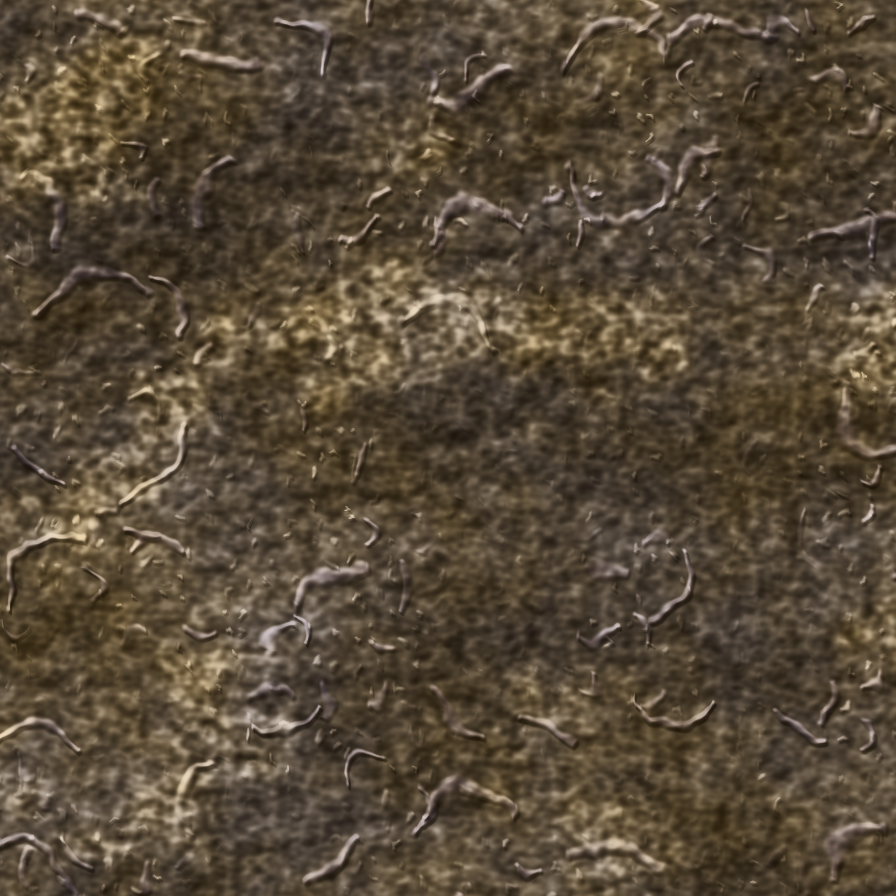
Give the GLSL for this texture, as a Shadertoy shader.

```glsl
// Weathered brown rock crowded with worm-like ridges, chips and pale grit.
// Curved capsules on jittered grids and gradient noise form a height field;
// its slope toward the light, broad stains and fine grain set the tone.

#define BASE_TONE 0.255
#define RELIEF 0.42
#define GRAIN 0.85
#define STAIN 0.75
#define RIDGE_GAIN 0.34
#define GRIT_GAIN 0.55
#define PATCH_GAIN 0.38
#define LIGHT_STEP 0.0045
#define LIGHT_DIR vec2(-0.45, 0.89)
#define ROCK_TINT vec3(0.048, 0.0, -0.064)
#define OCHRE_SHIFT vec3(0.055, 0.022, -0.075)
#define MAUVE_SHIFT vec3(-0.008, -0.012, 0.034)

vec2 hash2(vec2 p) {
    vec3 q = fract(vec3(p.xyx) * vec3(0.1031, 0.1030, 0.0973));
    q += dot(q, q.yzx + 33.33);
    return fract((q.xx + q.yz) * q.zy);
}

float gradientAt(vec2 cell, vec2 offset) {
    float a = 6.2832 * hash2(cell).x;
    return dot(vec2(cos(a), sin(a)), offset);
}

float noise(vec2 p) {
    vec2 i = floor(p), f = fract(p);
    vec2 u = f * f * f * (f * (f * 6.0 - 15.0) + 10.0);
    vec2 e = vec2(0.0, 1.0);
    return mix(mix(gradientAt(i, f), gradientAt(i + e.yx, f - e.yx), u.x),
               mix(gradientAt(i + e, f - e), gradientAt(i + e.yy, f - e.yy), u.x), u.y);
}

float fbm(vec2 p) {
    float sum = 0.0, amp = 1.0;
    for (int i = 0; i < 4; i++) {
        sum += amp * noise(p);
        p = mat2(1.6, 1.2, -1.2, 1.6) * p + 7.3;
        amp *= 0.55;
    }
    return sum;
}

// Rounded bent strands, one per grid cell; returns a 0..1 dome profile.
float strands(vec2 p, float cells, float density, float halfLength, float radius, float turn) {
    vec2 q = p * cells, home = floor(q);
    float dome = 0.0;
    for (int y = -1; y <= 1; y++)
    for (int x = -1; x <= 1; x++) {
        vec2 cell = home + vec2(x, y);
        vec2 place = hash2(cell + cells), shape = hash2(cell + cells + 51.7);
        vec2 pick = hash2(cell + cells + 117.3);
        if (pick.x > density) continue;
        vec2 d = q - cell - 0.2 - 0.6 * place;
        float a = (shape.x - 0.5) * turn;
        d = mat2(cos(a), -sin(a), sin(a), cos(a)) * d;
        float len = halfLength * (0.45 + 0.55 * pick.y);
        float along = clamp(d.x, -len, len);
        d.y -= (shape.y - 0.5) * 2.2 * (along * along / halfLength - 0.3 * halfLength);
        float r = radius * (0.6 + 0.6 * place.x) * (1.0 - 0.3 * abs(along) / len);
        float dist = length(vec2(d.x - along, d.y)) / r;
        dome = max(dome, 1.0 - smoothstep(0.1, 1.15, dist));
    }
    return dome;
}

// x: height, y: ridge cover, z: grit cover
vec3 surface(vec2 p) {
    vec2 warp = vec2(noise(p * 17.0), noise(p * 17.0 + 40.0));
    vec2 w = p + 0.018 * warp + 0.004 * vec2(noise(p * 60.0), noise(p * 60.0 + 9.0));
    float worms = strands(w, 7.0, 0.6, 0.42, 0.068, 2.4);
    float chips = strands(w + 0.37, 16.0, 0.55, 0.34, 0.12, 3.6);
    float grit = strands(w + 0.71, 42.0, 0.5, 0.17, 0.21, 5.0);
    float crowd = smoothstep(-0.25, 0.2, noise(p * 4.5 + 3.0));
    chips *= crowd;
    grit *= 0.35 + 0.65 * crowd;
    float rough = 0.013 * fbm(p * vec2(13.0, 17.0));
    float height = rough + 0.009 * worms + 0.007 * chips + 0.0035 * grit;
    return vec3(height, max(worms, chips), grit);
}

void mainImage(out vec4 fragColor, in vec2 fragCoord) {
    vec2 p = fragCoord / iResolution.y;
    vec3 here = surface(p);
    float toward = surface(p + LIGHT_DIR * LIGHT_STEP).x;
    float slope = clamp((here.x - toward) / LIGHT_STEP, -1.5, 1.5);

    // Broad stains, pale mineral patches and fine grain
    float stain = fbm(p * vec2(3.0, 4.5) + 11.0);
    float patches = smoothstep(0.08, 0.5, fbm(p * vec2(3.2, 4.0) + 27.0));
    float grain = noise(p * 48.0) + 0.9 * noise(p * vec2(85.0, 100.0) + 5.0);
    float sparkle = here.z * smoothstep(-0.15, 0.35, noise(p * 30.0 + 63.0));

    float tone = STAIN * stain * 0.6 + GRAIN * grain * (0.75 + 0.5 * patches);
    tone += RELIEF * slope + RIDGE_GAIN * here.y + GRIT_GAIN * sparkle;
    tone += PATCH_GAIN * patches;
    float value = BASE_TONE * exp(tone);
    value = min(value, 0.5 + 0.35 * (1.0 - exp(-max(value - 0.5, 0.0) / 0.35)));

    // Warm stains against cool grey ridges
    float warmth = clamp(noise(p * 5.0 + 80.0) + 0.6 * noise(p * 19.0) + 0.5 * patches, -0.5, 0.9);
    vec3 color = value + ROCK_TINT * (0.75 + 0.5 * smoothstep(0.1, 0.4, value));
    color += OCHRE_SHIFT * warmth * (0.35 + value);
    color += MAUVE_SHIFT * here.y * (1.0 - patches);
    fragColor = vec4(clamp(color, 0.03, 1.0), 1.0);
}
```
